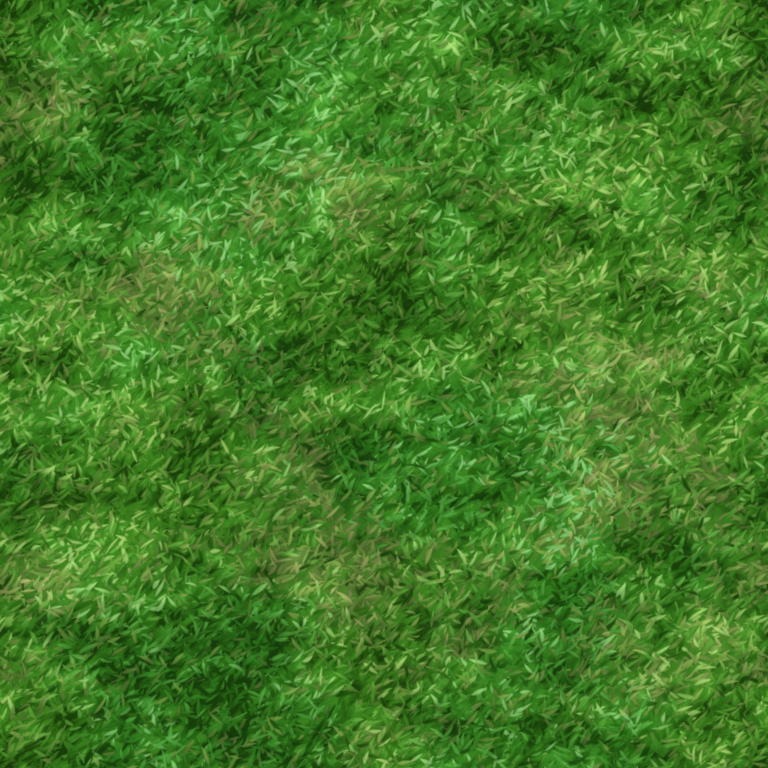
Give the GLSL for this texture, as a Shadertoy shader.

```glsl
// Mown lawn seen from above: short slender blades in wrapping layers, gathered
// from the front layer to the back one until the thatch is hidden. Wrapping noise
// spreads dry patches, cool and warm hues and shaded clumps.

const vec3 DARK  = vec3(0.10, 0.26, 0.04);
const vec3 DEEP  = vec3(0.16, 0.38, 0.07);
const vec3 MID   = vec3(0.21, 0.47, 0.11);
const vec3 FRESH = vec3(0.32, 0.58, 0.20);
const vec3 PALE  = vec3(0.55, 0.73, 0.40);
const vec3 OLIVE = vec3(0.36, 0.51, 0.20);
const vec3 STRAW = vec3(0.58, 0.60, 0.36);
const vec3 COOL  = vec3(0.88, 1.00, 1.06);
const vec3 WARM  = vec3(1.07, 1.00, 0.94);

const int   LAYERS = 12;
const int   CELLS = 40;             // blades across the canvas, per layer
const float JITTER = 0.35;          // in cells; keeps blades within reach
const vec2  HALF_LENGTH = vec2(0.0070, 0.0142);
const vec2  HALF_WIDTH = vec2(0.0015, 0.0029);
const float SOFTNESS = 0.0019;
const float OPACITY = 0.90;
const float SHADOW = 0.07;
const float HIDDEN = 0.09;          // light left when the search may stop
const float RIGHT_LEANING = 0.64;   // share of blades that lean to the right
const float BRIGHTNESS = 1.06;
const float CLUMP_TONE = 0.75;
const float CLUMP_SHADE = 0.28;

// Integer hash giving three words of random bits
uvec3 hashBits(ivec3 cell) {
    uvec3 v = uvec3(cell) * 1664525u + 1013904223u;
    v.x += v.y * v.z; v.y += v.z * v.x; v.z += v.x * v.y;
    v ^= v >> 16u;
    v.x += v.y * v.z; v.y += v.z * v.x; v.z += v.x * v.y;
    return v;
}

vec3 highPart(uvec3 bits) { return vec3(bits >> 16u) / 65536.0; }
vec3 lowPart(uvec3 bits) { return vec3(bits & 65535u) / 65536.0; }

ivec2 wrapCell(ivec2 cell, ivec2 period) {
    return (cell + period) % period;
}

float cornerValue(ivec2 cell, ivec2 period, int seed) {
    return highPart(hashBits(ivec3(wrapCell(cell, period), seed))).x;
}

// Value noise that repeats once per canvas
float noise(vec2 uv, ivec2 period, int seed) {
    vec2 p = uv * vec2(period);
    ivec2 c = ivec2(floor(p));
    vec2 f = fract(p);
    f = f * f * (3.0 - 2.0 * f);
    float bottom = mix(cornerValue(c, period, seed),
                       cornerValue(c + ivec2(1, 0), period, seed), f.x);
    float top = mix(cornerValue(c + ivec2(0, 1), period, seed),
                    cornerValue(c + ivec2(1, 1), period, seed), f.x);
    return mix(bottom, top, f.y);
}

float twoOctaves(vec2 uv, ivec2 period, int seed) {
    return mix(noise(uv, period, seed), noise(uv, period * 3, seed + 1), 0.38);
}

// Green ramp, from shaded to sunlit
vec3 greenTone(float t) {
    vec3 c = mix(DARK, DEEP, smoothstep(0.0, 0.13, t));
    c = mix(c, MID, smoothstep(0.16, 0.38, t));
    c = mix(c, FRESH, smoothstep(0.50, 0.72, t));
    return mix(c, PALE, smoothstep(0.79, 0.96, t));
}

void mainImage(out vec4 fragColor, in vec2 fragCoord) {
    vec2 uv = fragCoord / iResolution.xy;
    float soft = max(SOFTNESS, 0.7 / iResolution.y);

    // Broad variation of the lawn, and fine slanting streaks
    float dryness = smoothstep(0.44, 0.80, twoOctaves(uv, ivec2(5, 8), 101));
    float warmth = smoothstep(0.25, 0.75, twoOctaves(uv, ivec2(4, 5), 111));
    float clump = twoOctaves(uv, ivec2(12, 17), 121) - 0.5;
    vec2 slanted = fract(vec2(uv.x + uv.y, uv.y - uv.x));
    float streak = noise(slanted, ivec2(44, 110), 131) - 0.5;

    // Blades: two by two lattice points can reach each place
    vec3 col = vec3(0.0);
    float light = 1.0;
    for (int layer = 0; layer < LAYERS; layer++) {
        vec2 p = uv * float(CELLS) + fract(float(layer) * vec2(0.755, 0.570));
        ivec2 home = ivec2(floor(p));
        for (int k = 0; k < 4; k++) {
            ivec2 cell = home + ivec2(k & 1, k >> 1);
            ivec2 id = wrapCell(cell, ivec2(CELLS));
            uvec3 bits = hashBits(ivec3(id, layer));
            vec3 place = highPart(bits);
            vec3 form = lowPart(bits);

            // Blade space: u runs from root to tip, v across
            float lean = place.z < RIGHT_LEANING
                ? mix(0.1, 1.25, place.z / RIGHT_LEANING)
                : mix(1.4, 3.0, (place.z - RIGHT_LEANING) / (1.0 - RIGHT_LEANING));
            vec2 along = vec2(cos(lean), sin(lean));
            vec2 q = p - vec2(cell) - JITTER * (2.0 * place.xy - 1.0);
            q /= float(CELLS);
            float u = dot(q, along) / mix(HALF_LENGTH.x, HALF_LENGTH.y, form.x);
            float v = dot(q, vec2(-along.y, along.x)) + (form.z - 0.5) * 0.004 * u * u;
            float halfWidth = mix(HALF_WIDTH.x, HALF_WIDTH.y, form.y);
            float d = abs(v) - halfWidth * (1.0 - u * u) * (1.0 - 0.25 * u);
            if (abs(u) > 1.12 || d > 2.0 * soft) continue;

            float ends = 1.0 - smoothstep(0.8, 1.12, abs(u));
            float blade = (1.0 - smoothstep(-soft, soft, d)) * ends * OPACITY;
            float shade = (1.0 - smoothstep(-soft, 2.0 * soft, d)) * ends;

            // Living blades follow the ramp, dry ones turn olive or straw
            vec3 tint = highPart(hashBits(ivec3(id, layer + 40)));
            float tone = clamp(tint.x + CLUMP_TONE * clump, 0.0, 1.0);
            vec3 green = greenTone(tone) * mix(COOL, WARM, warmth);
            vec3 dry = mix(OLIVE, STRAW, tint.z * tint.z * (0.3 + 0.7 * dryness));
            dry *= 0.82 + 0.36 * tone;
            float dryShare = 0.10 + 0.50 * dryness + 0.08 * warmth;
            vec3 paint = tint.y < dryShare ? dry : green;
            paint *= 1.0 + 0.10 * u;

            col += light * blade * paint;
            light *= (1.0 - blade) * (1.0 - SHADOW * shade);
        }
        if (light < HIDDEN) break;
    }

    // Thatch in the gaps
    vec3 thatch = greenTone(clamp(0.30 + 0.6 * streak + 0.8 * clump, 0.0, 0.7));
    col += light * mix(thatch, OLIVE * 0.88, 0.7 * dryness);

    col *= BRIGHTNESS * (1.0 + CLUMP_SHADE * clump + 0.12 * streak);
    fragColor = vec4(clamp(col, 0.0, 1.0), 1.0);
}
```
